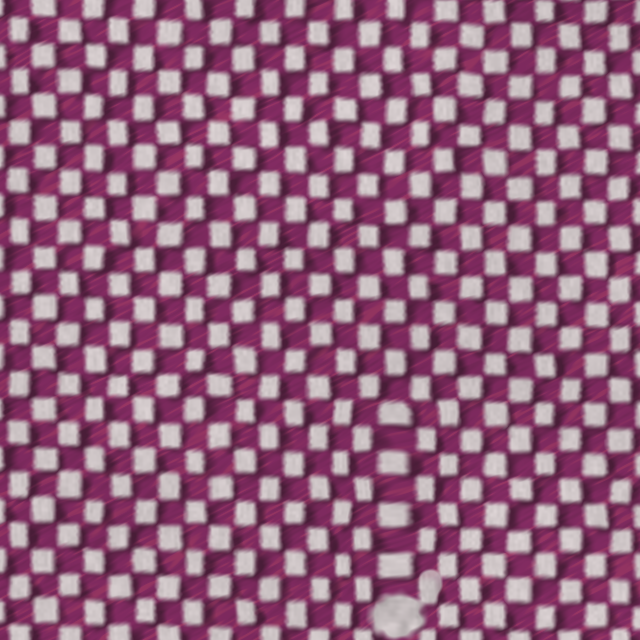
Reproduce this texture procedurally as a three.js fragment shader.

```glsl
#define THREADS vec2(25.55, 25.35)
#define OFFSET vec2(1.765, 2.18)
#define TILT 0.28
#define FLOAT_HALF vec2(0.405, 0.465)
#define CORNER 0.17
#define SOFTNESS 0.16
#define SLUB_COLUMN 14.08
#define SLUB_START 13.6
#define PALE vec3(0.81, 0.775, 0.78)
#define MAGENTA vec3(0.50, 0.165, 0.375)
#define SHADE vec3(0.29, 0.115, 0.22)
#define RED_FIBRE vec3(0.61, 0.22, 0.38)

varying vec2 vUv;

const float PI = 3.14159;

float hash(vec2 p) {
  vec3 a = fract(p.xyx * vec3(0.1031, 0.1030, 0.0973));
  a += dot(a, a.yzx + 33.33);
  return fract((a.x + a.y) * a.z);
}

float noise(vec2 p) {
  vec2 i = floor(p);
  vec2 f = fract(p);
  f = f * f * (3.0 - 2.0 * f);
  float low = mix(hash(i), hash(i + vec2(1.0, 0.0)), f.x);
  float high = mix(hash(i + vec2(0.0, 1.0)), hash(i + 1.0), f.x);
  return mix(low, high, f.y);
}

float roundedBox(vec2 p, vec2 halfSize, float radius) {
  vec2 d = abs(p) - halfSize + radius;
  return length(max(d, 0.0)) + min(max(d.x, d.y), 0.0) - radius;
}

// Weave coordinates: x across, y down, whole numbers at crossing centres
vec2 weaveSpace(vec2 uv) {
  vec2 w = vec2(uv.x, 1.0 - uv.y) * THREADS - OFFSET;
  w.y -= TILT * uv.x;
  w += 0.14 * (vec2(noise(w * 0.8 + 40.0), noise(w * 0.8 + 90.0)) - 0.5);

  // A thick yarn pushes its neighbours aside
  float d = w.x - SLUB_COLUMN;
  float slub = 0.5 * smoothstep(SLUB_START - 0.5, SLUB_START + 0.5, w.y);
  w.x -= d * slub * exp(-0.5 * d * d);
  return w;
}

// Coverage of the pale yarn where it passes over the purple one
float paleFloats(vec2 w) {
  vec2 base = floor(w + 0.5);
  float cover = 0.0;
  for (int j = -1; j <= 1; j++) {
    for (int i = -1; i <= 1; i++) {
      vec2 cell = base + vec2(float(i), float(j));
      if (mod(cell.x + cell.y, 2.0) < 0.5) {
        vec2 id = cell + 50.0;
        vec2 halfSize = FLOAT_HALF;
        halfSize.x += 0.09 * (hash(vec2(id.x, 7.0)) - 0.5);
        halfSize += 0.06 * (vec2(hash(id), hash(id + 17.0)) - 0.5);
        vec2 shift = 0.08 * (vec2(hash(id + 31.0), hash(id + 57.0)) - 0.5);
        float d = roundedBox(w - cell - shift, halfSize, CORNER);
        cover = max(cover, 1.0 - smoothstep(-SOFTNESS, SOFTNESS, d));
      }
    }
  }
  return cover;
}

float tuft(vec2 uv, vec2 centre, vec2 radius) {
  float d = length((uv - centre) / radius) + 0.25 * (noise(uv * 70.0) - 0.5);
  return 1.0 - smoothstep(0.78, 1.12, d);
}

void main() {
  vec2 w = weaveSpace(vUv);
  vec2 fibreSpace = w + 60.0;
  float fine = noise(fibreSpace * 7.0);
  float coarse = noise(fibreSpace * 2.3);
  float twist = noise(vec2(fibreSpace.x * 2.5 + fibreSpace.y * 2.0,
                           fibreSpace.y * 8.0 + fibreSpace.x * 4.0));

  // Purple yarn with shadow beside each raised float
  vec2 lit = cos(PI * (w - vec2(0.3, 0.12)));
  float shadow = smoothstep(-0.55, 0.8, lit.x * lit.y + 0.7 * (coarse - 0.5));
  vec3 purple = mix(MAGENTA, RED_FIBRE, smoothstep(0.55, 0.95, twist) * 0.75);
  purple = mix(purple, SHADE, clamp(shadow + 0.45 * (0.5 - twist), 0.0, 1.0));

  // Pale yarn with faint lengthwise fibres
  float strand = noise(fibreSpace * vec2(8.0, 2.5));
  vec3 pale = PALE * (0.95 + 0.06 * strand + 0.05 * fine);
  float cover = paleFloats(w + 0.06 * (vec2(fine, twist) - 0.5));
  vec3 colour = mix(purple, pale, cover);

  // Bulge at the end of the thick yarn
  float bulge = max(tuft(vUv, vec2(0.621, 0.037), vec2(0.043, 0.038)),
                    0.8 * tuft(vUv, vec2(0.673, 0.086), vec2(0.018, 0.027)));
  float fold = 0.86 + 0.16 * noise(vUv * vec2(65.0, 48.0));
  colour = mix(colour, pale * fold, bulge);

  // Uneven light over the cloth
  colour *= 0.97 + 0.06 * noise(vUv * 5.0 + 3.0);
  gl_FragColor = vec4(colour, 1.0);
}
```
